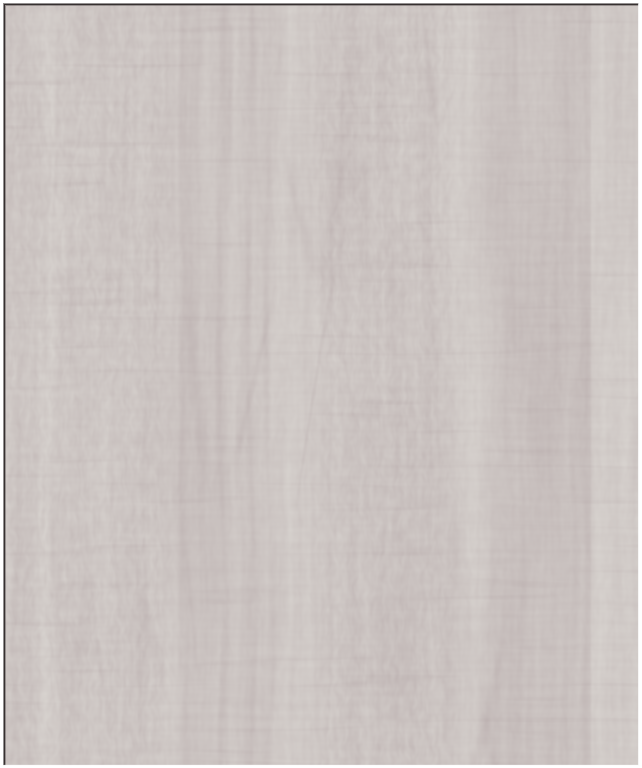
Reproduce this texture procedurally as a Shadertoy shader.

```glsl
// Pale, pinkish grey wood panel with a thin dark rule along its left and top.
// Soft vertical bands and stretched gradient noise make the grain; short
// ripples and broken horizontal saw marks roughen it.

vec2 gradientAt(vec2 cell) {
    float n = fract(sin(dot(cell, vec2(127.1, 311.7))) * 43758.55);
    return vec2(cos(6.2832 * n), sin(6.2832 * n));
}

// Gradient noise, roughly -0.7 to 0.7
float noise(vec2 p) {
    vec2 i = floor(p), f = p - i;
    vec2 u = f * f * f * (f * (f * 6.0 - 15.0) + 10.0);
    vec2 e = vec2(1.0, 0.0);
    float low = mix(dot(gradientAt(i), f), dot(gradientAt(i + e.xy), f - e.xy), u.x);
    float high = mix(dot(gradientAt(i + e.yx), f - e.yx), dot(gradientAt(i + e.xx), f - e.xx), u.x);
    return mix(low, high, u.y);
}

// Soft vertical stripe
float stripe(float x, float center, float width) {
    float d = (x - center) / width;
    return exp(-d * d);
}

// Broad light and dark bands, with two straight board seams
float bands(float x, float y) {
    float sway = x + 0.022 * noise(vec2(x * 2.0, y * 2.3 + 4.0));
    float seamLeft = smoothstep(0.274, 0.282, x);
    float seamRight = smoothstep(0.918, 0.923, x);
    float tone = 0.43 + 0.16 * seamLeft * (1.0 - smoothstep(0.29, 0.43, x));
    tone += 0.08 * smoothstep(0.48, 0.54, x) + 0.13 * smoothstep(0.74, 0.79, x);
    tone -= 0.40 * seamRight;
    tone -= 0.25 * stripe(sway, 0.078, 0.016) + 0.22 * stripe(sway, 0.452, 0.032);
    tone -= 0.38 * stripe(sway, 0.730, 0.024) + 0.22 * stripe(sway, 0.362, 0.010);
    tone += 0.26 * stripe(sway, 0.340, 0.007) + 0.20 * stripe(sway, 0.388, 0.006);
    tone += 0.20 * stripe(sway, 0.416, 0.006) + 0.12 * stripe(x, 0.287, 0.007);
    return tone + 0.14 * stripe(x, 0.914, 0.006);
}

// Thin slanted veins that fade in and out
float veins(vec2 p) {
    float total = 0.0;
    for (int k = 0; k < 2; k++) {
        float side = float(k) * 2.0 - 1.0;
        vec2 q = vec2(p.x + side * 0.11 * p.y, p.y);
        float ridge = abs(noise(q * vec2(13.0, 1.3) + side * 17.0));
        float presence = smoothstep(0.08, 0.38, noise(q * vec2(7.0, 3.0) - side * 31.0));
        total += (1.0 - smoothstep(0.0, 0.075, ridge)) * presence;
    }
    return total;
}

// Fine ripples and horizontal saw marks, in units of the canvas height
float roughness(vec2 p, float patchiness) {
    vec2 bent = p + 0.004 * vec2(noise(p * 55.0), noise(p * 42.0 + 9.0));
    float ripple = noise(bent * vec2(125.0, 48.0)) + 0.6 * noise(bent * vec2(210.0, 95.0) + 7.0);
    float row = p.y + 0.002 * noise(p * vec2(9.0, 3.0));
    float saw = noise(vec2(p.x * 7.0, row * 115.0)) + 0.6 * noise(vec2(p.x * 22.0, row * 190.0));
    float cut = smoothstep(0.22, 0.5, noise(vec2(p.x * 5.0 + 3.0, row * 88.0)));
    return ripple * (0.15 + 0.17 * patchiness) + 0.15 * saw + 0.17 * cut;
}

void mainImage(out vec4 fragColor, in vec2 fragCoord) {
    vec2 uv = fragCoord / iResolution.xy;
    vec2 p = fragCoord / iResolution.y;

    // Long grain at three widths
    float wander = p.x + 0.005 * noise(p * vec2(5.0, 7.0));
    float grain = 0.20 * noise(vec2(wander * 20.0, p.y * 1.5))
                + 0.26 * noise(vec2(wander * 62.0, p.y * 3.0 + 5.0))
                + 0.20 * noise(vec2(wander * 145.0, p.y * 6.0 + 11.0));

    // The ripples are strongest on the two wide rough boards
    float patchiness = 1.0 - smoothstep(0.24, 0.28, uv.x)
                     + smoothstep(0.47, 0.53, uv.x) * (1.0 - smoothstep(0.67, 0.74, uv.x));
    float tone = bands(uv.x, uv.y) + grain + roughness(p, patchiness) + 0.27 * veins(p);
    tone += 0.10 * noise(p * vec2(5.0, 3.0) + 20.0);

    vec3 paleWood = vec3(0.832, 0.811, 0.797);
    vec3 pinkWood = vec3(0.762, 0.724, 0.719);
    vec3 color = mix(paleWood, pinkWood, clamp(tone, -0.15, 1.5));

    // Dark rule on the left and top, then the white margin
    float width = iResolution.x / iResolution.y;
    float fromLeft = p.x - 0.0055, fromTop = 0.9945 - p.y;
    float inside = min(fromLeft, fromTop);
    color = mix(vec3(0.21, 0.19, 0.19), color, smoothstep(0.0006, 0.0024, inside));
    float edge = min(min(inside + 0.001, width - 0.005 - p.x), p.y - 0.004);
    color = mix(vec3(1.0), color, smoothstep(-0.001, 0.001, edge));

    fragColor = vec4(color, 1.0);
}
```
